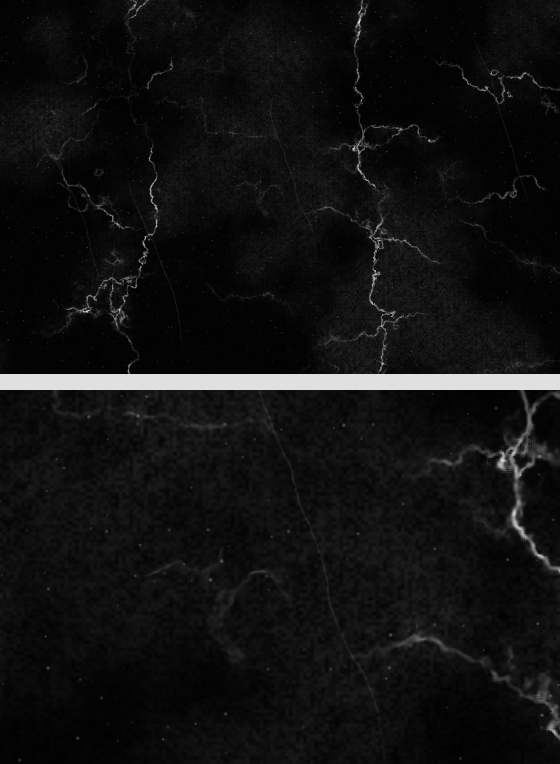
Top: the whole. Bottom: its middle third, enlarged.
Write a Shadertoy shader that draws this texture.

```glsl
// Black marble slab: crinkled pale veins, faint hairlines, smoky clouds and dust.
#define VEIN_WIDTH 0.0023
#define VEIN_LIGHT 0.46
#define WARP 0.18
#define CRINKLE 0.125
#define BRANCHES 13
#define HAIRLINES 4
#define HAIR_LIGHT 0.08
#define GLOW_LIGHT 0.15
#define CRUST_LIGHT 0.40
#define BASE_LIGHT 0.011
#define CLOUD_LIGHT 0.068
#define DUST_SHARE 0.13

float hash(vec2 p) {
    return fract(sin(dot(p, vec2(127.1, 311.7))) * 43758.5453);
}

float noise(vec2 p) {
    vec2 i = floor(p), f = fract(p);
    f = f * f * (3.0 - 2.0 * f);
    return mix(mix(hash(i), hash(i + vec2(1, 0)), f.x),
               mix(hash(i + vec2(0, 1)), hash(i + vec2(1, 1)), f.x), f.y);
}

float fbm(vec2 p) {
    float sum = 0.0, amp = 0.5;
    for (int i = 0; i < 5; i++) {
        sum += amp * noise(p);
        p = mat2(1.6, 1.2, -1.2, 1.6) * p + 7.3;
        amp *= 0.5;
    }
    return sum;
}

vec2 warp(vec2 p) {
    return vec2(fbm(p + 11.0), fbm(p + 47.0)) - 0.48;
}

// Returns (sharp core, wide glow) of a bent line with fading ends.
// The Jacobian of the warp keeps the line width even.
vec2 vein(vec2 q, mat2 jacobian, vec2 mid, float angle, float reach, float bend, float width) {
    vec2 dir = vec2(cos(angle), sin(angle)), normal = vec2(-dir.y, dir.x);
    float along = dot(q - mid, dir);
    float across = dot(q - mid, normal) + bend * sin(along * 9.0 + mid.x * 5.0);
    float d = abs(across) / max(length(normal * jacobian), 0.6);
    float fade = 1.0 - smoothstep(0.5 * reach, reach, abs(along));
    float w = max(width, 0.65 / iResolution.y);
    return fade * vec2(exp(-d * d / (w * w)), exp(-abs(across) / 0.022));
}

// Sparse round specks, one chance per cell.
float dust(vec2 p) {
    float cells = 75.0;
    vec2 cell = floor(p * cells);
    vec2 spot = 0.2 + 0.6 * vec2(hash(cell + 3.1), hash(cell + 8.7));
    float d = length(fract(p * cells) - spot) / cells;
    float size = 0.0007 + 0.0009 * hash(cell + 5.3);
    float soft = 0.8 / iResolution.y;
    float shown = step(1.0 - DUST_SHARE, hash(cell));
    return shown * hash(cell + 1.9) * (1.0 - smoothstep(size - soft, size + soft, d));
}

void mainImage(out vec4 fragColor, in vec2 fragCoord) {
    vec2 p = fragCoord / iResolution.y;
    float aspect = iResolution.x / iResolution.y;

    // Crinkled space for the veins: slow drift plus tight curls
    vec2 q = p + WARP * warp(p * 4.0) + CRINKLE * warp(p * 15.0);
    mat2 jacobian = mat2(dFdx(q), dFdy(q)) * iResolution.y;

    // Two tall main veins
    vec2 veins = vec2(0.0);
    for (int i = 0; i < 2; i++) {
        float k = float(i);
        vec2 mid = vec2((0.25 + 0.41 * k) * aspect, 0.5 + 0.1 * k);
        veins = max(veins, vein(q, jacobian, mid, 1.57 + 0.08 * k, 1.2 - 0.4 * k, 0.035, VEIN_WIDTH));
    }

    // Side branches, fainter towards the middle of the slab
    for (int i = 0; i < BRANCHES; i++) {
        float k = float(i);
        vec2 spot = fract(vec2(0.7549, 0.5698) * k + vec2(0.9, 0.5));
        float light = mix(0.2, 0.8, smoothstep(0.05, 0.25, abs(spot.x - 0.45)));
        float reach = 0.14 + 0.14 * hash(vec2(k, 2.0));
        veins = max(veins, light * vein(q, jacobian, spot * vec2(aspect, 1.0),
                                        0.6 * sin(2.4 * k), reach, 0.035, VEIN_WIDTH));
    }

    // Thin, almost straight hairlines
    float hair = 0.0;
    for (int i = 0; i < HAIRLINES; i++) {
        float k = float(i);
        vec2 mid = vec2(aspect * fract(0.618 * k + 0.28), 0.3 + 0.5 * fract(0.755 * k));
        hair = max(hair, vein(mix(p, q, 0.15), mat2(1.0), mid, 1.9 + 0.2 * sin(k * 3.0),
                              0.28, 0.01, 0.0012).x);
    }

    // Mineral crust: broken outlines near the veins and in a few lone islands
    float patches = smoothstep(0.44, 0.60, fbm(p * 5.0 + 23.0));
    float islands = 0.4 * smoothstep(0.64, 0.72, fbm(p * 4.5 + 90.0));
    float ridge = (fbm(p * 15.0 + 5.0) - 0.49) / 0.025;
    float crust = exp(-ridge * ridge) * max(patches * smoothstep(0.06, 0.45, veins.y), islands);

    // Smoky ground with fine grain
    float clouds = smoothstep(0.49, 0.75, fbm(p * 3.0 + 61.0));
    float grain = 0.65 * noise(p * 310.0) + 0.35 * noise(p * 95.0 + 9.0);
    float ground = (BASE_LIGHT + CLOUD_LIGHT * clouds) * (0.2 + 1.6 * grain);

    // Uneven, broken light along the lines
    float strength = mix(0.2, 1.0, smoothstep(0.25, 0.65, noise(p * 9.0 + 31.0)));
    strength *= mix(0.4, 1.0, smoothstep(0.2, 0.6, noise(p * 45.0 + 3.0)));
    strength *= 0.4 + 1.2 * noise(p * 210.0 + 17.0);

    float light = ground;
    light += VEIN_LIGHT * veins.x * strength;
    light += GLOW_LIGHT * veins.y * patches * grain;
    light += CRUST_LIGHT * crust * strength;
    light += HAIR_LIGHT * hair * (0.3 + grain);
    light += 0.22 * dust(p);
    fragColor = vec4(vec3(light), 1.0);
}
```
